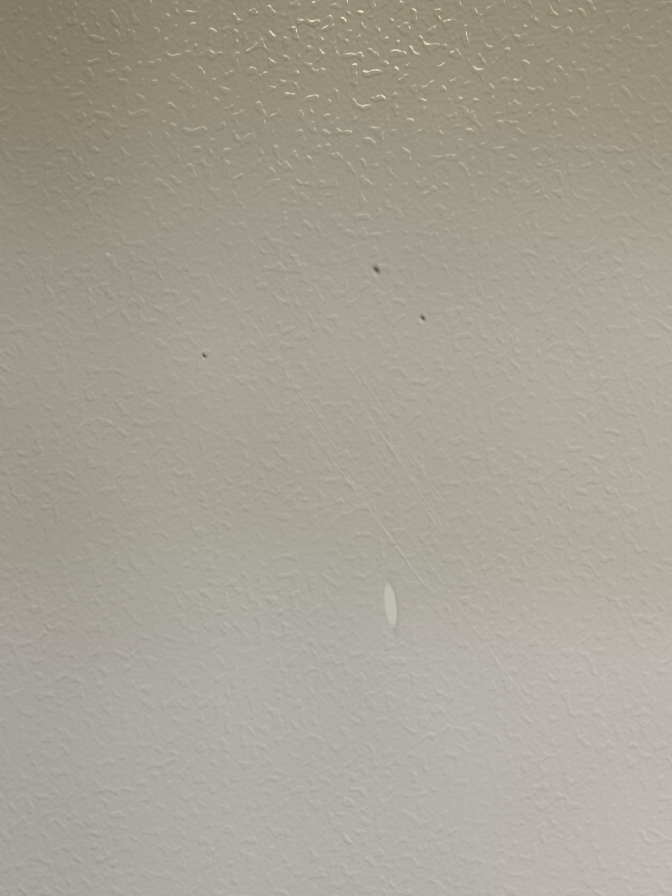
This texture is drawn by a WebGL 1 fragment shader. Its source:

```glsl
precision highp float;
// A painted plaster wall: a soft warm-to-cool gradient carries fine embossed
// flakes made from gradient noise, lit from above, with glints near the top,
// a diagonal band of looped scratches, one pale chip and a few dark pits.

uniform vec2 u_resolution;

#define FLAKE_SCALE 105.0
#define GRAIN_SCALE 210.0
#define RELIEF 0.046
#define RELIEF_STEP 0.0013
#define GLINT 0.30
#define SCRATCH_WIDTH 0.0013
#define SCRATCH_DEPTH 0.055
#define SCRATCH_CENTRE vec2(0.445, 0.45)
#define SCRATCH_ANGLE -0.965
#define LIGHT_DIR vec2(0.33, 0.944)

float hash(vec2 p) {
  vec3 q = fract(vec3(p.xyx) * 0.1031);
  q += dot(q, q.yzx + 33.33);
  return fract((q.x + q.y) * q.z);
}

float cornerSlope(vec2 cell, vec2 offset) {
  float a = 6.2832 * hash(cell);
  return dot(vec2(cos(a), sin(a)), offset);
}

// Gradient noise, roughly -0.7 to 0.7
float noise(vec2 p) {
  vec2 i = floor(p), f = fract(p);
  vec2 u = f * f * (3.0 - 2.0 * f);
  vec2 e = vec2(1.0, 0.0);
  float low = mix(cornerSlope(i, f), cornerSlope(i + e, f - e), u.x);
  float high = mix(cornerSlope(i + e.yx, f - e.yx), cornerSlope(i + 1.0, f - 1.0), u.x);
  return mix(low, high, u.y);
}

// Raised flakes with crisp rims over a finer grain
float plasterHeight(vec2 p) {
  vec2 warp = vec2(noise(p * 60.0 + 7.0), noise(p * 60.0 + 31.0)) * 0.006;
  float flakes = smoothstep(0.08, 0.34, noise((p + warp) * FLAKE_SCALE + 13.0));
  return 0.75 * flakes + 0.55 * noise(p * GRAIN_SCALE + 57.0);
}

// Signed light and dark sides of many nearly parallel grooves
float scratches(vec2 p, float pixel) {
  float sum = 0.0;
  float width = max(SCRATCH_WIDTH, 0.65 * pixel);
  for (int k = 0; k < 22; k++) {
    float id = float(k);
    float across = (hash(vec2(id, 3.0)) - 0.5) * 0.13;
    float along = (hash(vec2(id, 11.0)) - 0.5) * 0.38;
    float reach = mix(0.05, 0.20, hash(vec2(id, 23.0)));
    float angle = SCRATCH_ANGLE + (hash(vec2(id, 41.0)) - 0.5) * 0.09;
    vec2 dir = vec2(cos(angle), sin(angle));
    vec2 q = p - SCRATCH_CENTRE;
    float s = dot(q, dir) - along;
    float t = (dot(q, vec2(-dir.y, dir.x)) - across) / width;
    float fade = 1.0 - smoothstep(0.55 * reach, reach, abs(s));
    float wear = 0.65 + 0.7 * noise(vec2(s * 50.0, id * 5.3));
    sum += (t + 0.25) * exp(-t * t) * fade * wear * mix(0.4, 1.0, hash(vec2(id, 59.0)));
  }
  return sum;
}

// Warm shade above, neutral centre, cooler and paler below
vec3 wallColour(vec2 p) {
  vec3 shade = vec3(0.545, 0.515, 0.435);
  vec3 neutral = vec3(0.655, 0.642, 0.592);
  vec3 cool = vec3(0.690, 0.676, 0.654);
  float drift = 0.05 * noise(p * 4.0 + 3.0);
  vec3 c = mix(cool, neutral, smoothstep(0.24, 0.42, p.y + drift));
  c = mix(c, shade, smoothstep(0.58, 1.04, p.y + drift));
  c += vec3(0.050, 0.045, 0.038) * smoothstep(0.30, 0.78, p.x) * (1.0 - 0.5 * p.y);
  c -= vec3(0.040, 0.042, 0.045) * (1.0 - smoothstep(0.0, 0.28, p.x));
  return c + 0.012 * noise(p * 9.0);
}

// A small dent: dark core with a lit lower lip
float pit(vec2 p, vec2 centre, float radius) {
  vec2 q = (p - centre) / radius;
  q.y += 0.5 * q.x;
  vec2 lip = q + vec2(0.3, 1.3);
  return 0.10 * exp(-dot(lip, lip)) - 0.34 * exp(-dot(q, q));
}

void main() {
  vec2 p = gl_FragCoord.xy / u_resolution.y;
  float pixel = 1.0 / u_resolution.y;
  vec3 colour = wallColour(p);

  // Embossed plaster, strongest under the lamp
  vec2 stepToLight = LIGHT_DIR * RELIEF_STEP;
  float slope = plasterHeight(p - stepToLight) - plasterHeight(p + stepToLight);
  vec2 fromLamp = (p - vec2(0.40, 1.0)) / vec2(0.24, 0.16);
  float lamp = exp(-dot(fromLamp, fromLamp));
  float patchiness = 0.85 + 0.5 * noise(p * 14.0 + 5.0);
  colour += RELIEF * slope * patchiness * (1.0 + 0.6 * lamp);
  float glint = smoothstep(0.30, 0.95, slope);
  colour += vec3(1.0, 0.97, 0.86) * (GLINT * glint * lamp + 0.035 * lamp);

  // Sparse bright specks across the upper wall
  float speck = smoothstep(0.40, 0.58, noise(p * 62.0 + 91.0));
  colour += 0.10 * speck * max(slope, 0.0) * smoothstep(0.3, 0.9, p.y);

  colour += SCRATCH_DEPTH * scratches(p, pixel);

  // Pale elongated chip with a shadowed rim
  vec2 q = p - vec2(0.436, 0.325);
  q.x += 0.12 * q.y;
  float chip = (length(q / vec2(0.0065, 0.024)) - 1.0) * 0.0065;
  colour -= 0.07 * exp(-abs(chip) / 0.0016) * smoothstep(-0.004, 0.004, q.x);
  colour = mix(colour, vec3(0.765, 0.755, 0.720), 0.85 * (1.0 - smoothstep(-pixel, pixel, chip)));

  colour += pit(p, vec2(0.228, 0.603), 0.0022);
  colour += pit(p, vec2(0.420, 0.699), 0.0034);
  colour += pit(p, vec2(0.472, 0.645), 0.0026);
  gl_FragColor = vec4(clamp(colour, 0.0, 1.0), 1.0);
}
```
